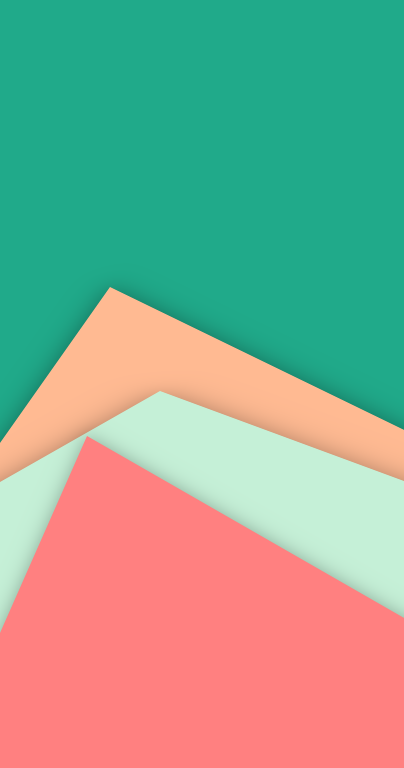
This background is drawn by a Shadertoy shader. Its source:

```glsl
const vec3 TEAL = vec3(0.125, 0.667, 0.541);
const vec3 PEACH = vec3(1.0, 0.729, 0.573);
const vec3 MINT = vec3(0.773, 0.941, 0.843);
const vec3 CORAL = vec3(1.0, 0.502, 0.502);

// Signed distances to the left and right edges, positive outside
vec2 edgeDistances(vec2 p, vec2 peak, vec2 slopes) {
    vec2 q = p - peak;
    return (q.y + vec2(-1.0, 1.0) * slopes * q.x) / sqrt(1.0 + slopes * slopes);
}

// Logistic falloff, close to a Gaussian-blurred half plane
vec2 blurredEdge(vec2 d, float spread) {
    return 1.0 / (1.0 + exp(clamp(1.7 * d / spread, -30.0, 30.0)));
}

// Lay one paper sheet and its soft shadow over the base colour
vec3 addSheet(vec3 base, vec3 paper, vec2 p, vec2 peak, vec2 slopes,
              float spread, float strength, float pixel) {
    vec2 d = edgeDistances(p, peak, slopes);
    vec2 soft = blurredEdge(d, spread);
    vec3 shaded = base * (1.0 - strength * soft.x * soft.y);
    float outside = max(d.x, d.y);
    float coverage = 1.0 - smoothstep(-0.6 * pixel, 0.6 * pixel, outside);
    return mix(shaded, paper, coverage);
}

void mainImage(out vec4 fragColor, in vec2 fragCoord) {
    // Height is one unit; x is scaled to a fixed-aspect layout
    vec2 p = fragCoord / iResolution.xy * vec2(0.526, 1.0);
    float pixel = 1.0 / iResolution.y;

    // Sheets from back to front
    vec3 color = TEAL;
    color = addSheet(color, PEACH, p, vec2(0.1432, 0.6263), vec2(1.418, 0.486),
                     0.016, 0.36, pixel);
    color = addSheet(color, MINT, p, vec2(0.2083, 0.4909), vec2(0.569, 0.369),
                     0.016, 0.32, pixel);
    color = addSheet(color, CORAL, p, vec2(0.1133, 0.4323), vec2(2.264, 0.574),
                     0.012, 0.30, pixel);

    fragColor = vec4(color, 1.0);
}
```
